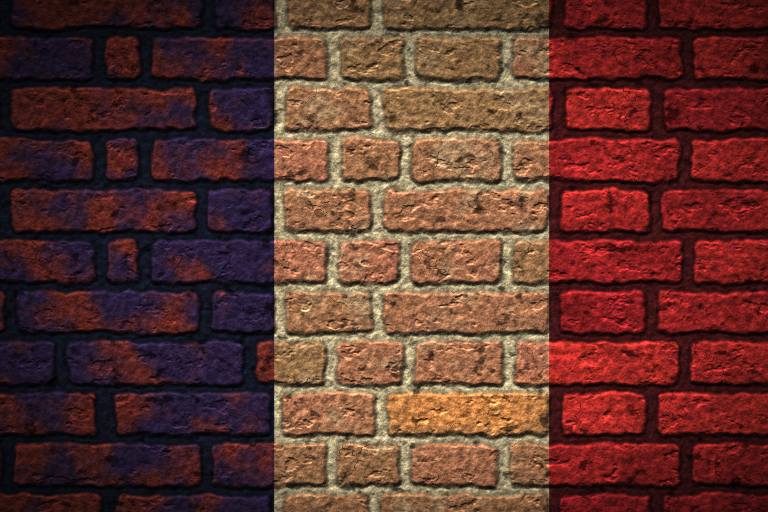
Reproduce this texture procedurally as a Shadertoy shader.

```glsl
// Weathered brick wall washed in three vertical bands: navy, pale tan and red.
#define COURSE_PITCH 0.0992
#define FIRST_BED 0.064
#define BED_HALF 0.0085
#define JOINT_HALF 0.0125
#define CORNER 0.012
#define LEFT_EDGE 0.357
#define RIGHT_EDGE 0.715
#define RELIEF 0.0085
#define LIGHT_GAIN 0.62
#define VIGNETTE 0.62

float hash(vec2 p) {
    vec3 q = fract(p.xyx * vec3(0.1031, 0.1030, 0.0973));
    q += dot(q, q.yzx + 33.33);
    return fract((q.x + q.y) * q.z);
}

vec2 gradient(vec2 cell) {
    float angle = 6.2832 * hash(cell + 57.0);
    return vec2(cos(angle), sin(angle));
}

float noise(vec2 p) {
    vec2 i = floor(p), f = p - i;
    vec2 u = f * f * f * (f * (f * 6.0 - 15.0) + 10.0);
    vec2 x = vec2(1, 0);
    float low = mix(dot(gradient(i), f), dot(gradient(i + x), f - x), u.x);
    float high = mix(dot(gradient(i + x.yx), f - x.yx), dot(gradient(i + 1.0), f - 1.0), u.x);
    return mix(low, high, u.y);
}

float fbm(vec2 p) {
    float sum = 0.0, amp = 1.0;
    for (int i = 0; i < 4; i++) {
        sum += amp * noise(p);
        p = mat2(1.6, 1.2, -1.2, 1.6) * p + 7.3;
        amp *= 0.55;
    }
    return sum;
}

// Returns signed distance to the brick, a random value for it, and its course.
vec3 brick(vec2 p) {
    p += 0.007 * vec2(noise(p * 14.0), noise(p * 13.0 + 40.0));
    p += 0.006 * vec2(noise(p * 42.0 + 9.0), noise(p * 42.0 + 80.0));
    float course = floor((1.0 - p.y - FIRST_BED) / COURSE_PITCH) + 1.0;
    bool odd = mod(course, 2.0) > 0.5;
    // Two alternating bonds; the lower courses shift at the left.
    float evenBond[6] = float[6](0.016, 0.40, 0.547, 0.737, 1.087, 1.278);
    float oddBond[6] = float[6](0.195, 0.28, 0.65, 0.797, 0.99, 1.344);
    vec2 shifted = odd ? vec2(0.02, 0.40) + step(course, 7.5) * vec2(0.1, 0.082) : vec2(0.207);
    float left = -0.18, right = 1.68;
    for (int i = 0; i < 6; i++) {
        float joint = odd ? oddBond[i] : evenBond[i];
        if (course > 6.5 && i < 2) joint = shifted[i];
        joint += 0.014 * (hash(vec2(course, float(i))) - 0.5);
        if (joint < p.x) left = max(left, joint);
        else right = min(right, joint);
    }
    vec2 centre = vec2(0.5 * (left + right), 1.0 - FIRST_BED - (course - 0.5) * COURSE_PITCH);
    vec2 halfSize = vec2(0.5 * (right - left) - JOINT_HALF, 0.5 * COURSE_PITCH - BED_HALF);
    vec2 q = abs(p - centre) - halfSize + CORNER;
    float d = length(max(q, 0.0)) + min(max(q.x, q.y), 0.0) - CORNER;
    return vec3(d, hash(vec2(floor(left * 50.0), course + 3.0)), course);
}

float height(vec2 p) {
    float face = smoothstep(0.006, -0.007, brick(p).x);
    float chips = smoothstep(0.22, 0.55, fbm(p * vec2(17.0, 26.0) + 5.0));
    return RELIEF * face * (1.0 - 0.5 * chips) + 0.0034 * fbm(p * 48.0);
}

void mainImage(out vec4 fragColor, in vec2 fragCoord) {
    vec2 uv = fragCoord / iResolution.xy;
    vec2 p = fragCoord / iResolution.y;
    float px = 0.8 / iResolution.x;
    vec3 b = brick(p);
    float face = smoothstep(0.0035, -0.0035, b.x);

    // Surface stains, pits and fine cracks
    float stain = fbm(p * 9.0 + b.y * 20.0);
    float grain = fbm(p * 75.0 + 31.0);
    float pits = smoothstep(0.3, 0.65, fbm(p * vec2(24.0, 34.0) + 11.0));
    float crackLine = abs(fbm(p * vec2(9.0, 14.0) + b.y * 30.0));
    float crack = smoothstep(0.035, 0.0, crackLine) * smoothstep(0.0, 0.35, noise(p * 11.0 + 60.0));

    // Tan band, with one warm brick low in the wall
    vec3 tan_ = mix(vec3(0.53, 0.40, 0.26), vec3(0.63, 0.39, 0.29), b.y);
    tan_ = mix(tan_, vec3(0.62, 0.52, 0.39), smoothstep(0.0, 0.7, stain) * 0.7);
    vec2 w = (p - vec2(0.91, 0.202)) / vec2(0.17, 0.05);
    tan_ = mix(tan_, vec3(0.78, 0.49, 0.26), 0.85 * exp(-dot(w * w, w * w)));
    vec3 middle = mix(vec3(0.67, 0.61, 0.47), tan_, face);

    // Navy band, with red clay showing through
    float blue = smoothstep(-0.45, 0.4, stain + 0.5 * (b.y - 0.5) + 0.8 * (uv.x - 0.2));
    vec3 navy = mix(vec3(0.37, 0.145, 0.12), vec3(0.15, 0.11, 0.21), blue);
    navy = mix(vec3(0.075, 0.085, 0.13), navy, face);

    // Red band
    vec3 red = mix(vec3(0.50, 0.11, 0.12), vec3(0.63, 0.16, 0.14), b.y) * (1.0 + 0.25 * stain);
    red = mix(vec3(0.24, 0.08, 0.085), red, face);

    float inMiddle = smoothstep(LEFT_EDGE - px, LEFT_EDGE + px, uv.x);
    float inRed = smoothstep(RIGHT_EDGE - px, RIGHT_EDGE + px, uv.x);
    vec3 col = mix(mix(navy, middle, inMiddle), red, inRed);

    // Light from above, crevice shadow and grime
    float step_ = 0.0025;
    float slope = (height(p + vec2(-0.3, 1.0) * step_) - height(p)) / step_;
    col *= clamp(1.0 - LIGHT_GAIN * slope, 0.3, 1.75);
    col *= 1.0 - 0.38 * smoothstep(0.007, 0.0, abs(b.x - 0.001));
    col *= 1.0 + 0.38 * grain;
    col *= (1.0 - 0.55 * pits) * (1.0 - 0.5 * crack * face);

    float falloff = smoothstep(0.28, 0.76, length(uv - vec2(0.52, 0.47)));
    col *= 1.08 * (1.0 - VIGNETTE * falloff);
    fragColor = vec4(clamp(col, 0.0, 1.0), 1.0);
}
```
